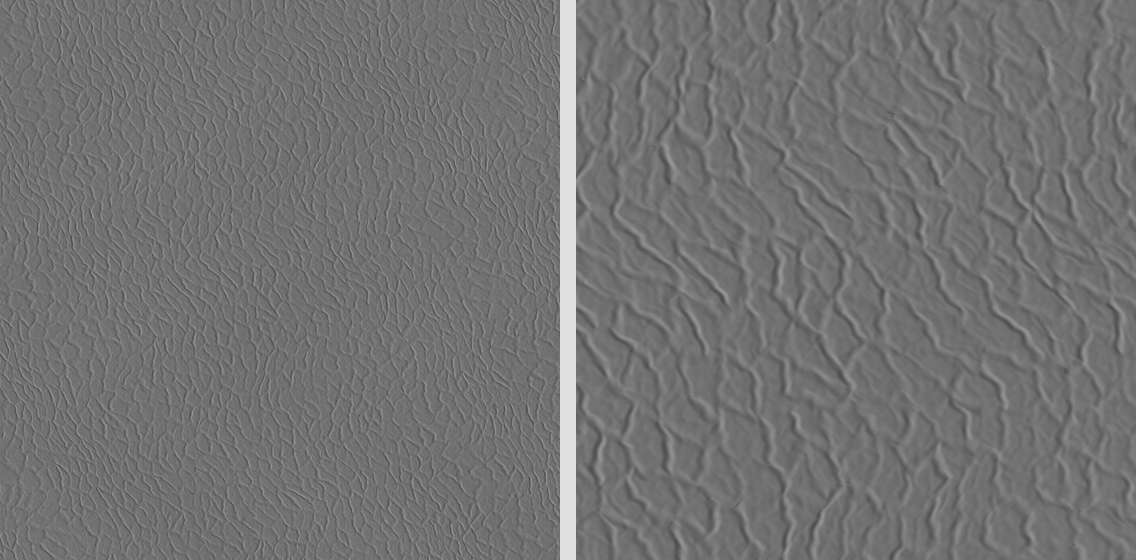
Left, the full canvas; right, a detail of the centre.
Give the GLSL for this texture, as a Shadertoy shader.

```glsl
// Grey embossed leather: leaning, elongated cells parted by thin creases.
// Cellular noise, bent by layered sines, gives a height field; the slope
// of that field towards a light on the left gives the shading.

vec2 hash2(vec2 p) {
    vec3 k = fract(p.xyx * vec3(0.1031, 0.1030, 0.0973));
    k += dot(k, k.yzx + 33.33);
    return fract((k.xx + k.yz) * k.zy);
}

vec2 seed(vec2 cell) {
    return cell + 0.5 + 0.84 * (hash2(cell) - 0.5);
}

// x: distance to the nearest seed, y: height, lowered along cell borders
vec2 cellRelief(vec2 p, float creaseWidth) {
    vec2 base = floor(p), nearest = base;
    float nearestDist = 9.0;
    for (int j = -1; j <= 1; j++)
    for (int i = -1; i <= 1; i++) {
        vec2 cell = base + vec2(i, j);
        float d = length(seed(cell) - p);
        if (d < nearestDist) { nearestDist = d; nearest = cell; }
    }

    // Each pair of neighbours shares one crease of its own depth
    vec2 a = seed(nearest);
    float h = 1.0;
    for (int j = -1; j <= 1; j++)
    for (int i = -1; i <= 1; i++) {
        if (i == 0 && j == 0) continue;
        vec2 cell = nearest + vec2(i, j);
        vec2 b = seed(cell);
        float border = dot(0.5 * (a + b) - p, normalize(b - a));
        float depth = mix(0.35, 1.1, hash2(nearest + cell + 71.0).x);
        h = min(h, 1.0 - depth * (1.0 - smoothstep(0.0, creaseWidth, border)));
    }
    return vec2(nearestDist, h);
}

// Broad bends turn the grain, short ripples roughen the creases
vec2 bend(vec2 uv) {
    vec2 p = uv;
    p.x += 0.22 * uv.y;
    p.x += 0.016 * sin(17.0 * uv.y + 9.0 * uv.x + 2.0 * sin(7.0 * uv.x));
    p.x += 0.006 * sin(39.0 * uv.y - 23.0 * uv.x + 1.3);
    p.y += 0.008 * sin(21.0 * uv.x + 13.0 * uv.y + 0.7);
    p += 0.0016 * sin(vec2(190.0, 230.0) * uv.yx + 3.0 * sin(61.0 * uv));
    p += 0.0007 * sin(vec2(510.0, 430.0) * uv.yx + 2.0 * sin(143.0 * uv));
    return p;
}

float leatherHeight(vec2 uv) {
    vec2 p = bend(uv);
    float cells = cellRelief(p * vec2(50.0, 33.0) + 20.0, 0.2).y;
    float wrinkles = cellRelief(p * vec2(88.0, 66.0) + 140.0, 0.26).y;
    float grain = cellRelief(uv * 175.0 + 300.0, 0.3).x;
    return cells + 0.26 * wrinkles - 0.25 * grain;
}

void mainImage(out vec4 fragColor, in vec2 fragCoord) {
    vec2 uv = fragCoord / iResolution.y;

    // Slope along the light direction, sampled over a fixed canvas length
    vec2 toLight = 0.0012 * normalize(vec2(-1.0, -0.2));
    float slope = leatherHeight(uv - toLight) - leatherHeight(uv + toLight);

    // Faint uneven tone across the hide
    float mottle = sin(11.0 * uv.x + 3.0 * sin(5.0 * uv.y)) * sin(9.0 * uv.y + 1.0);

    float tone = 0.444 + 0.125 * slope + 0.005 * mottle;
    fragColor = vec4(vec3(clamp(tone, 0.3, 0.58)), 1.0);
}
```
